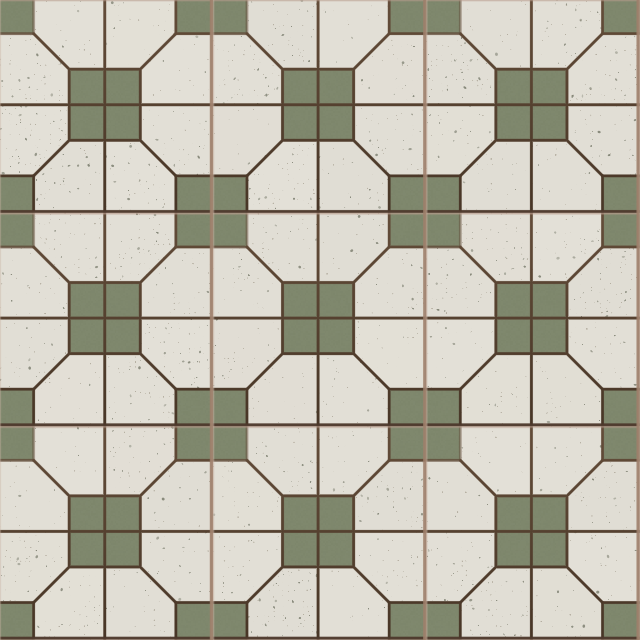
Write a three.js fragment shader that draws this pattern.

```glsl
// Octagon-and-square floor tiles: speckled ivory, sage squares, brown joints, three by three.
varying vec2 vUv;

float hash(vec2 p) {
  vec3 h = fract(p.xyx * vec3(0.1031, 0.1030, 0.0973));
  h += dot(h, h.yzx + 33.33);
  return fract((h.x + h.y) * h.z);
}

// Soft coverage of a line of the given half width at distance d.
float line(float d, float halfWidth) {
  return 1.0 - smoothstep(halfWidth - 0.0035, halfWidth + 0.0035, d);
}

// One jittered, randomly turned oval per grid square, kept with chance density.
float flecks(vec2 p, float density, float smallest, float largest) {
  vec2 id = floor(p);
  vec2 jitter = vec2(hash(id + 11.3), hash(id + 47.9));
  vec2 d = fract(p) - mix(vec2(0.27), vec2(0.73), jitter);
  float turn = 6.2832 * hash(id + 83.1);
  d = mat2(cos(turn), sin(turn), -sin(turn), cos(turn)) * d;
  d.y *= 1.0 + 0.8 * hash(id + 5.7);
  float size = hash(id + 29.4);
  float radius = mix(smallest, largest, size * size);
  float spot = 1.0 - smoothstep(radius * 0.5, radius * 1.35, length(d));
  return spot * step(hash(id + 61.7), density) * mix(0.45, 1.0, hash(id + 97.2));
}

void main() {
  // Repeat coordinates, with the joints slightly off the canvas border
  vec2 p = vUv * 3.0 + vec2(0.009, -0.009);
  vec2 cell = floor(p);
  vec2 d = fract(p) - 0.5;
  vec2 a = abs(d);
  float outer = max(a.x, a.y);
  float inner = min(a.x, a.y);

  // Ivory pieces, each with its own amount of speckle
  vec2 piece = cell * 7.0 + step(0.0, d) * vec2(2.0, 3.0) + step(a.x, a.y) * 5.3;
  float density = hash(piece + 17.0);
  vec3 color = vec3(0.885, 0.873, 0.837) + 0.012 * (hash(piece + 71.0) - 0.5);
  float fine = flecks(p * 43.0 + 7.0, mix(0.08, 0.26, density), 0.08, 0.19);
  float coarse = flecks(p * 25.0 + 31.0, mix(0.04, 0.32, density), 0.06, 0.21);
  color = mix(color, vec3(0.64, 0.61, 0.55), 0.75 * fine);
  color = mix(color, vec3(0.47, 0.48, 0.42), 0.85 * coarse);

  // Sage squares at the centre and corners
  float square = max(1.0 / 6.0 - outer, inner - 1.0 / 3.0);
  vec3 sage = vec3(0.495, 0.53, 0.425) + 0.01 * (hash(floor(p * 128.0)) - 0.5);
  color = mix(color, sage, smoothstep(-0.003, 0.003, square));

  // Brown joints, darker toward the foot of each repeat
  vec3 brown = mix(vec3(0.28, 0.21, 0.15), vec3(0.39, 0.30, 0.225), d.y + 0.5);
  float diagonal = 0.7071 * length(vec2(a.x - a.y, max(0.0, abs(a.x + a.y - 0.5) - 1.0 / 6.0)));
  float joint = min(min(inner, diagonal), abs(outer - 1.0 / 6.0));
  color = mix(color, brown, line(joint, 0.0068));

  // Corner square outlines, worn pale on the upper left of each repeat
  float worn = step(d.x, 0.0) * step(0.0, d.y);
  float strength = 1.0 - worn * mix(0.2, 0.5, step(a.x, a.y));
  color = mix(color, brown, strength * line(abs(inner - 1.0 / 3.0), 0.0065));

  // Seams between repeats: tan uprights, dark levels with a rosy lower fringe
  float fringe = step(0.0, d.y) * (1.0 - smoothstep(0.008, 0.02, 0.5 - d.y));
  color = mix(color, vec3(0.72, 0.61, 0.55), 0.7 * fringe);
  color = mix(color, vec3(0.30, 0.22, 0.17), 0.95 * line(0.5 - a.y, 0.0065));
  float halo = step(d.x, 0.0) * (1.0 - smoothstep(0.007, 0.018, 0.5 - a.x));
  color = mix(color, vec3(0.79, 0.70, 0.64), 0.6 * halo);
  color = mix(color, vec3(0.62, 0.50, 0.42), 0.9 * line(0.5 - a.x, 0.0075));

  gl_FragColor = vec4(color, 1.0);
}
```
